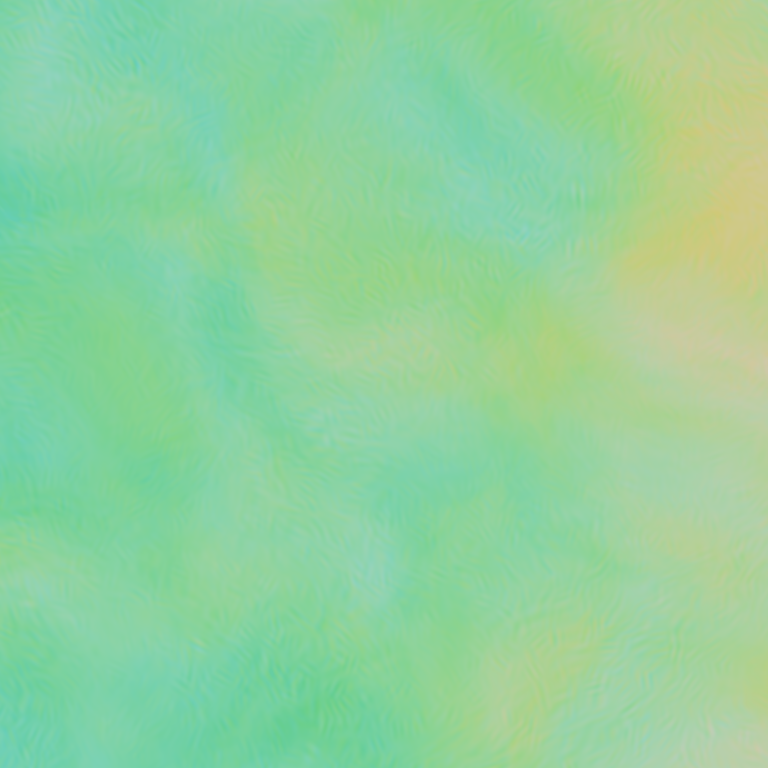
Write a Shadertoy shader that draws this texture.

```glsl
// Soft pastel clouds of green, teal and sand with faint brushed ripples.
#define CLOUD_SCALE 4.3
#define CLOUD_GAIN 0.56
#define WARM_AMOUNT 0.080
#define BLUE_AMOUNT 0.084
#define BLUE_BAND 0.032
#define FINE_CELLS 50.0
#define FINE_AMOUNT 0.017
#define BROAD_CELLS 25.0
#define BROAD_AMOUNT 0.010
#define RIPPLE_FREQ 9.0
#define ANGLE_JITTER 1.6

const float TAU = 6.28319;

vec2 hash2(vec2 p) {
    vec3 q = fract(p.xyx * vec3(0.1031, 0.1030, 0.0973));
    q += dot(q, q.yzx + 33.33);
    return fract((q.xx + q.yz) * q.zy);
}

// Two independent smooth noises in -1..1
vec2 smoothNoise(vec2 p) {
    vec2 cell = floor(p), f = p - cell;
    f = f * f * f * (f * (f * 6.0 - 15.0) + 10.0);
    vec2 low = mix(hash2(cell), hash2(cell + vec2(1, 0)), f.x);
    vec2 high = mix(hash2(cell + vec2(0, 1)), hash2(cell + vec2(1, 1)), f.x);
    return 2.0 * mix(low, high, f.y) - 1.0;
}

// Layered clouds, turned at each octave to hide the grid
vec2 clouds(vec2 p) {
    mat2 turn = mat2(0.8, 0.6, -0.6, 0.8);
    vec2 sum = vec2(0);
    float weight = 1.0;
    for (int i = 0; i < 6; i++) {
        sum += weight * smoothNoise(p);
        p = turn * p * 1.95 + 17.3;
        weight *= CLOUD_GAIN;
    }
    return sum;
}

// Direction across the brush marks, drifting over the canvas
float brushAngle(vec2 uv) {
    return 0.35 - 0.3 * uv.x + 1.1 * smoothNoise(uv * 5.0 + 31.0).x;
}

// Scattered oriented wavelets, one per cell, each with its own turn, pitch and weight
vec2 ripples(vec2 uv, float cells) {
    vec2 p = uv * cells, cell = floor(p), sum = vec2(0);
    for (int y = -1; y <= 1; y++)
    for (int x = -1; x <= 1; x++) {
        vec2 id = cell + vec2(x, y);
        vec2 center = id + hash2(id + 50.0);
        vec2 d = p - center;
        vec2 vary = hash2(id + 130.0) - 0.5;
        float angle = brushAngle(center / cells) + ANGLE_JITTER * vary.x;
        float pitch = RIPPLE_FREQ * (1.0 + 0.9 * vary.y);
        float wave = pitch * dot(d, vec2(cos(angle), sin(angle)));
        float fade = max(0.0, 1.0 - dot(d, d));
        vec2 weight = 0.4 + 1.1 * hash2(id + 210.0);
        sum += weight * fade * fade * cos(wave + TAU * hash2(id + 90.0));
    }
    return sum;
}

void mainImage(out vec4 fragColor, in vec2 fragCoord) {
    vec2 uv = fragCoord / iResolution.xy;

    // Gently warped, diagonally stretched cloud space
    vec2 slanted = vec2(uv.x + 0.35 * uv.y, uv.y - 0.1 * uv.x);
    vec2 warp = 0.3 * smoothNoise(uv * 5.0 + 7.0);
    vec2 cloud = clouds(slanted * CLOUD_SCALE + warp + 23.0);

    // Warmth grows to the right; blue sits above and below a green band
    float warmth = 0.50 + 0.11 * uv.x + 0.13 * smoothstep(0.65, 1.0, uv.x);
    float bandCenter = 0.52 + 0.28 * smoothstep(0.55, 1.0, uv.x);
    float blue = 0.614 - BLUE_BAND * cos(TAU * (uv.y - bandCenter));

    // Brush marks come and go in patches
    float strength = 0.9 + 0.55 * smoothNoise(uv * 7.0 + 12.0).y;
    vec2 marks = FINE_AMOUNT * ripples(uv, FINE_CELLS)
               + BROAD_AMOUNT * ripples(uv + 3.7, BROAD_CELLS);
    vec2 tint = vec2(warmth, blue)
              + cloud * vec2(WARM_AMOUNT, BLUE_AMOUNT)
              + marks * strength;
    tint = clamp(tint, vec2(0.40, 0.47), vec2(0.81, 0.74));

    float green = 0.828 - 0.7 * (tint.x - 0.57) * (tint.x - 0.57);
    fragColor = vec4(tint.x, green, tint.y, 1.0);
}
```
